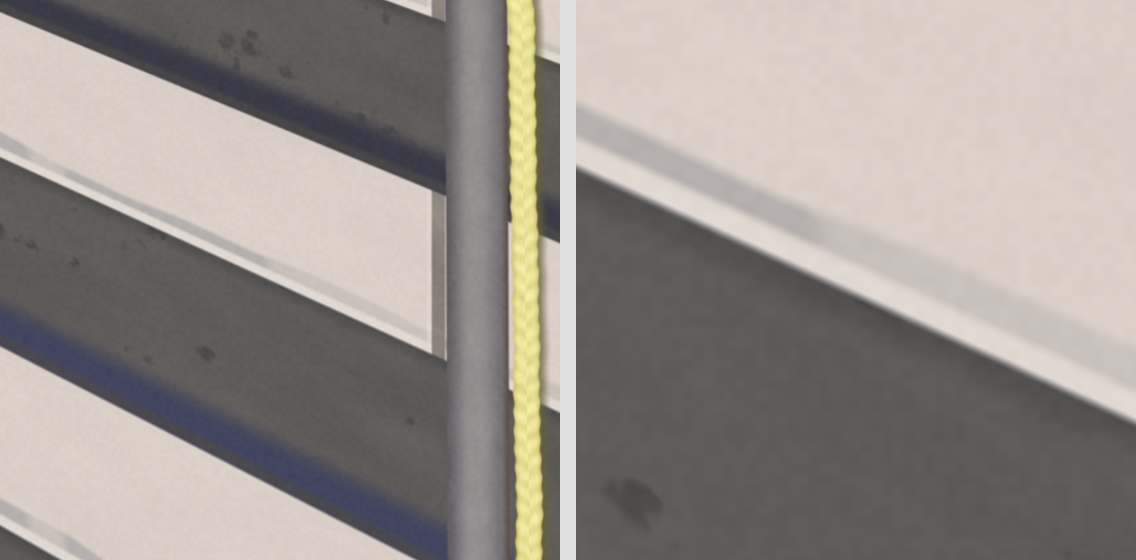
Left: the whole. Right: its middle third, enlarged.
Give the GLSL for this texture, as a Shadertoy shader.

```glsl
// Pale slanted slats over dark gaps, crossed by a round grey post and a yellow rope.
// A perspective phase that grows downwards repeats the slats (about two down);
// bands of that phase give face, lip and shadow, and noise adds wear.

const float SLOPE = 0.409;        // fall of the slats to the right
const float FAN = 0.169;          // spread of the slats to the right
const float HORIZON = 2.518;      // distance of the vanishing row above the top
const float FIRST_ROW = 2.266;    // distance at which the phase is zero
const float GROWTH = 1.235;       // size ratio of successive slats
const float SHADOW_TOP = 0.415;   // band limits within one repeat
const float SLAT_TOP = 0.54;
const float LIP_TOP = 0.936;
const float LIP_EDGE = 0.974;
const float SLAT_END = 0.771;
const float POST_LEFT = 0.795;
const float POST_RIGHT = 0.906;
const float ROPE_X = 0.930;
const float ROPE_RADIUS = 0.025;
const float STITCHES = 30.0;
const float BLUR = 0.003;

const vec3 SLAT = vec3(0.85, 0.81, 0.78);
const vec3 LIP = vec3(0.71, 0.69, 0.68);
const vec3 HIGHLIGHT = vec3(0.88, 0.85, 0.82);
const vec3 END_FACE = vec3(0.55, 0.52, 0.49);
const vec3 GAP = vec3(0.37, 0.36, 0.35);
const vec3 SHADOW = vec3(0.23, 0.23, 0.28);
const vec3 SHADOW_BLUE = vec3(0.26, 0.27, 0.37);
const vec3 RIM = vec3(0.30, 0.29, 0.28);
const vec3 POST = vec3(0.58, 0.56, 0.56);
const vec3 POST_DARK = vec3(0.37, 0.36, 0.38);
const vec3 ROPE = vec3(0.96, 0.94, 0.66);
const vec3 ROPE_DARK = vec3(0.77, 0.72, 0.38);
const vec3 OLIVE = vec3(0.40, 0.38, 0.22);

float hash(vec2 p) {
    p = fract(p * vec2(0.1031, 0.1147));
    p += dot(p, p.yx + 33.33);
    return fract((p.x + p.y) * p.x * 17.0);
}

float noise(vec2 p) {
    vec2 i = floor(p), f = fract(p);
    f = f * f * (3.0 - 2.0 * f);
    return mix(mix(hash(i), hash(i + vec2(1, 0)), f.x),
               mix(hash(i + vec2(0, 1)), hash(i + vec2(1, 1)), f.x), f.y);
}

float fbm(vec2 p) {
    float sum = 0.0, amp = 0.5;
    for (int k = 0; k < 4; k++) {
        sum += amp * noise(p);
        p = p * 2.03 + 7.1;
        amp *= 0.5;
    }
    return sum;
}

float edge(float at, float x, float w) { return smoothstep(at - w, at + w, x); }

float band(float a, float b, float x, float w) { return edge(a, x, w) - edge(b, x, w); }

vec3 slats(vec2 p, float w) {
    float row = (p.y - SLOPE * p.x) / (1.0 + FAN * p.x);
    float phase = log((row + HORIZON) / FIRST_ROW) / log(GROWTH);
    float q = fract(phase - 0.25) + 0.25;   // keeps the slat away from the wrap
    float wq = 2.0 * w;
    vec2 along = vec2(p.x, row);
    float wear = fbm(along * vec2(7.0, 16.0) + 3.0);

    // Gap: mottled wall, cast shadow, thin dull rim above the slat
    vec3 gap = GAP * (0.92 + 0.16 * wear) * mix(0.86, 1.0, smoothstep(0.0, 0.05, abs(q - 1.0)));
    gap *= 1.0 - 0.18 * smoothstep(0.66, 0.8, fbm(along * 22.0));
    vec3 shade = mix(SHADOW, SHADOW_BLUE, smoothstep(0.1, 0.4, row));
    gap = mix(gap, shade, smoothstep(SHADOW_TOP - 0.03, SHADOW_TOP + 0.045, q) * (1.0 - edge(1.0, q, wq)));
    gap = mix(gap, RIM, 0.75 * band(0.507, SLAT_TOP, q, 0.012));

    // Slat face: faint stains, uneven grey lip, bright lower edge
    vec3 face = SLAT * (0.98 + 0.045 * wear);
    float lipTop = LIP_TOP + 0.025 * (noise(vec2(p.x * 9.0, floor(phase))) - 0.5);
    float lipWear = mix(0.45, 1.0, smoothstep(0.25, 0.55, noise(vec2(p.x * 12.0 + 4.0, 2.0))));
    face = mix(face, LIP, lipWear * band(lipTop, LIP_EDGE, q, 0.009));
    face = mix(face, HIGHLIGHT, edge(LIP_EDGE, q, 0.008));
    face = mix(face, HIGHLIGHT, 0.6 * band(SLAT_END - 0.008, SLAT_END, p.x, w));
    face = mix(face, END_FACE * (0.85 + 0.3 * wear), band(SLAT_END, POST_LEFT, p.x, w));

    return mix(gap, face, band(SLAT_TOP, 1.0, q, wq));
}

void mainImage(out vec4 fragColor, in vec2 fragCoord) {
    vec2 p = fragCoord / iResolution.xy;
    p.y = 1.0 - p.y;                        // measured downwards
    float w = max(BLUR, 0.75 / iResolution.y);
    vec3 col = slats(p, w);

    // Post: rounded shading with a dull left side and a brown right rim
    float lean = 0.008 * p.y;
    float t = (p.x - POST_LEFT - 0.5 * lean) / (POST_RIGHT - POST_LEFT);
    float light = smoothstep(-0.05, 0.4, t) * (1.0 - 0.8 * smoothstep(0.5, 1.05, t));
    vec3 post = mix(POST_DARK, POST, light) + 0.05 * (fbm(p * vec2(45.0, 25.0)) - 0.47);
    post = mix(post, vec3(0.36, 0.27, 0.23), 0.7 * smoothstep(0.88, 1.0, t));
    col = mix(col, post, band(0.0, 1.0, t, w * 9.0));

    // Rope: olive shade on its right, then a braid of slanted stitches
    float wobble = 0.003 * (noise(vec2(p.y * 24.0, 5.0)) - 0.5);
    float r = (p.x - ROPE_X - 2.0 * lean - wobble) / ROPE_RADIUS;
    col = mix(col, OLIVE, 0.75 * (1.0 - smoothstep(0.9, 1.8, r)) * step(0.0, r));
    float stitch = 0.5 + 0.5 * cos(6.28318 * (p.y * STITCHES + 0.45 * abs(r) + 0.5 * step(0.0, r)));
    float tone = 0.28 * stitch + 0.65 * smoothstep(0.5, 1.1, abs(r)) + 0.2 * noise(p * 90.0);
    vec3 rope = mix(ROPE, ROPE_DARK, clamp(tone, 0.0, 1.0));
    col = mix(col, rope, 1.0 - edge(0.96 - 0.08 * stitch, abs(r), w / ROPE_RADIUS));

    col += 0.02 * (noise(p * 160.0) - 0.5);
    fragColor = vec4(clamp(col, 0.0, 1.0), 1.0);
}
```
